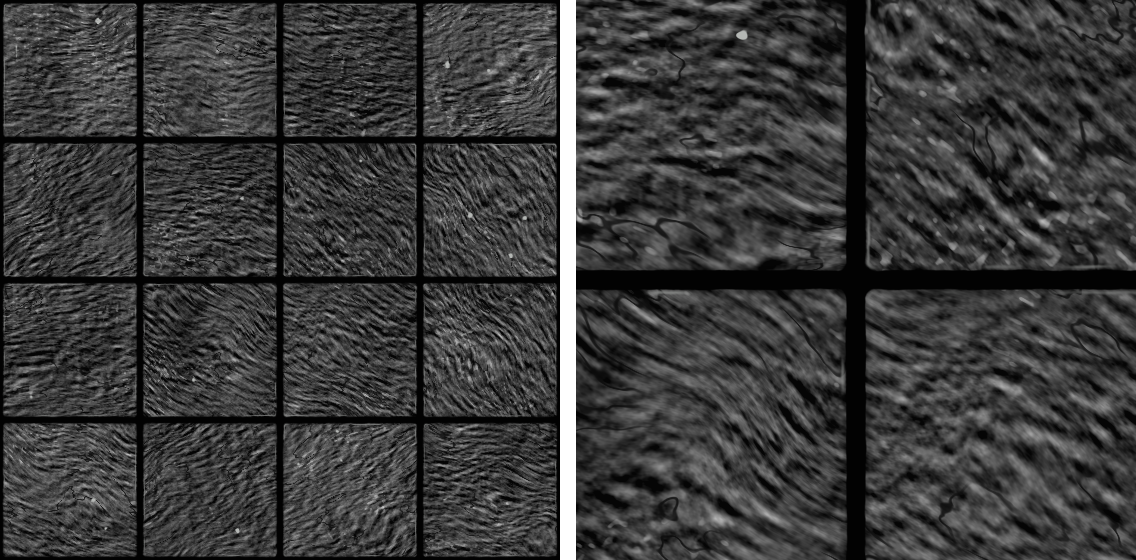
Left, the full canvas; right, a detail of the centre.
Write a Shadertoy shader that draws this texture.

```glsl
const float TILES = 4.0;
const float HALF_GAP = 0.023;        // in tile units, as are the sizes below
const float CORNER_RADIUS = 0.022;
const float EDGE_WEAR = 0.008;
const float RIM_WIDTH = 0.007;
const vec2 GRAIN_SCALE = vec2(15.0, 36.0);
const vec2 CRACK_SCALE = vec2(4.0, 9.0);
const float RELIEF = 0.72;
const float TONE_SPREAD = 0.07;
const float CLOUD_SPREAD = 0.20;
const int MARKS = 3;
const float SCRATCH_CHANCE = 0.15;
const float SPECK_CHANCE = 0.25;
const vec3 GROUT = vec3(0.006);
const vec3 SLATE = vec3(0.245);
const vec3 CRACK = vec3(0.045);
const vec3 CHALK = vec3(0.71, 0.72, 0.71);

float hash(vec2 p) {
    return fract(sin(dot(p, vec2(127.1, 311.7))) * 43758.5453);
}

vec2 hash2(vec2 p) {
    return vec2(hash(p), hash(p + 19.7));
}

float noise(vec2 p) {
    vec2 i = floor(p), f = fract(p);
    f = f * f * (3.0 - 2.0 * f);
    return mix(mix(hash(i), hash(i + vec2(1, 0)), f.x),
               mix(hash(i + vec2(0, 1)), hash(i + vec2(1, 1)), f.x), f.y);
}

float fbm(vec2 p) {
    float sum = 0.0, amp = 0.533;
    for (int i = 0; i < 4; i++) {
        sum += amp * noise(p);
        p = p * 2.03 + 17.3;
        amp *= 0.5;
    }
    return sum;
}

mat2 rotation(float a) {
    return mat2(cos(a), sin(a), -sin(a), cos(a));
}

float boxDistance(vec2 p, vec2 halfSize, float radius) {
    vec2 q = abs(p) - halfSize + radius;
    return length(max(q, 0.0)) + min(max(q.x, q.y), 0.0) - radius;
}

float segmentDistance(vec2 p, vec2 a, vec2 b) {
    vec2 ab = b - a;
    return length(p - a - ab * clamp(dot(p - a, ab) / dot(ab, ab), 0.0, 1.0));
}

// Cleft stone: layered relief, cloudy tone and broken dark cracks
vec3 slate(vec2 p, vec2 id) {
    vec2 seed = hash2(id + 3.1) * 60.0;
    vec2 bent = p + 0.14 * (vec2(noise(p * 3.0 + seed), noise(p * 3.0 + seed + 31.0)) - 0.5);
    vec2 along = rotation(mix(-0.5, 1.2, hash(id + 5.3))) * bent;

    vec2 g = along * GRAIN_SCALE + seed;
    float relief = fbm(g) - fbm(g + vec2(0.25, -0.5));
    float roughness = mix(0.7, 1.25, noise(p * 3.5 + seed + 7.0));

    float tone = 1.0 + TONE_SPREAD / SLATE.r * (hash(id + 8.9) - 0.5);
    tone += CLOUD_SPREAD / SLATE.r * (fbm(p * 3.0 + seed + 11.0) - 0.5);
    vec3 color = SLATE * tone + RELIEF * roughness * relief;
    color += 0.10 * (noise(p * 95.0 + seed) - 0.5);

    float vein = abs(fbm(along * CRACK_SCALE + seed + 23.0) - 0.5);
    float broken = smoothstep(0.42, 0.68, noise(p * 7.0 + seed + 41.0));
    color = mix(color, CRACK, 0.8 * broken * (1.0 - smoothstep(0.004, 0.022, vein)));

    // Pale mineral flecks on the raised grain
    float fleck = smoothstep(0.70, 0.90, noise(along * vec2(38.0, 70.0) + seed));
    float patchy = smoothstep(0.5, 0.8, noise(p * 4.0 + seed + 53.0));
    return max(color + 0.22 * fleck * patchy, 0.02);
}

// Sparse chalky scratches and chipped specks
float chalkMarks(vec2 p, vec2 id, float px) {
    float mark = 0.0;
    float ragged = noise(p * 60.0 + id * 9.0);
    for (int i = 0; i < MARKS; i++) {
        vec2 key = id + float(i) * 13.7;
        vec2 start = (hash2(key + 2.3) - 0.5) * 0.86;
        float angle = 6.2832 * hash(key + 4.1);
        vec2 end = start + mix(0.05, 0.13, hash(key + 6.7)) * vec2(cos(angle), sin(angle));
        float d = segmentDistance(p, start, end) - 0.006 * ragged;
        float shown = step(hash(key + 9.2), SCRATCH_CHANCE);
        mark = max(mark, shown * ragged * (1.0 - smoothstep(-px, px, d)));

        vec2 center = (hash2(key + 21.4) - 0.5) * 0.86;
        d = length(p - center) - mix(0.007, 0.02, hash(key + 25.8)) * (0.5 + ragged);
        shown = step(hash(key + 28.6), SPECK_CHANCE);
        mark = max(mark, shown * (1.0 - smoothstep(-px, px, d)));
    }
    return mark;
}

void mainImage(out vec4 fragColor, in vec2 fragCoord) {
    vec2 grid = fragCoord / iResolution.xy * TILES;
    vec2 id = floor(grid);
    vec2 p = fract(grid) - 0.5;
    float px = TILES / iResolution.y;

    vec3 color = mix(slate(p, id), CHALK, chalkMarks(p, id, px));

    // Ragged tile outline with a patchy worn rim
    float wear = EDGE_WEAR * (fbm(grid * 22.0) - 0.5);
    float d = boxDistance(p, vec2(0.5 - HALF_GAP), CORNER_RADIUS) + wear;
    float rim = 1.0 - smoothstep(0.0, RIM_WIDTH, abs(d + RIM_WIDTH));
    float worn = smoothstep(0.45, 0.85, noise(grid * 9.0 + id * 5.0));
    color = mix(color, CHALK, 0.65 * rim * worn);
    color *= mix(0.72, 1.0, smoothstep(0.0, 0.02, -d));

    color = mix(color, GROUT, smoothstep(-px, px, d));
    fragColor = vec4(color, 1.0);
}
```
